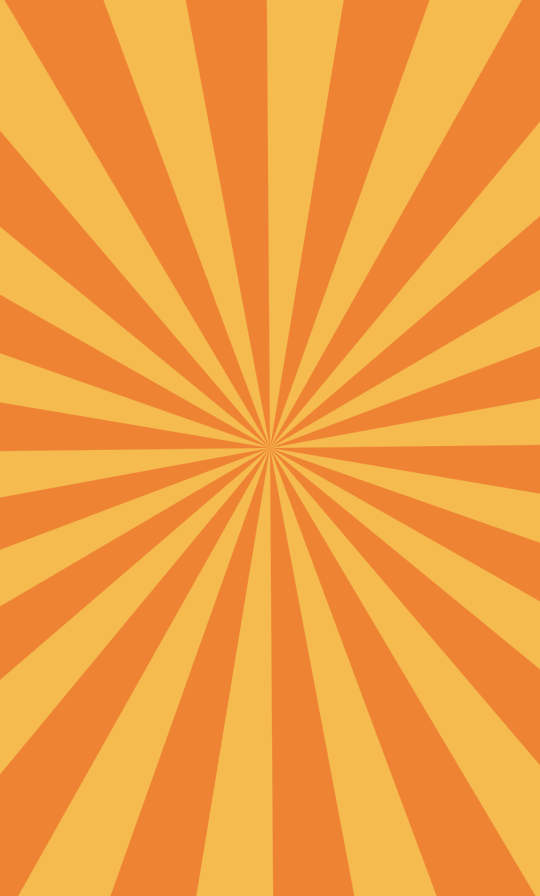
This background is drawn by a WebGL 1 fragment shader. Its source:

```glsl
precision highp float;

uniform vec2 u_resolution;

#define ORANGE vec3(0.933, 0.514, 0.200)
#define YELLOW vec3(0.961, 0.733, 0.310)
#define CENTER vec2(0.5, 0.5)
#define RAY_COUNT 18.0
#define RAY_SHARE 0.487
#define FIRST_RAY_DEGREES 4.47
#define EDGE_PIXELS 1.2

const float TAU = 6.2831853;

// Signed distance to the nearest ray edge, positive inside a ray
float rayDistance(vec2 p) {
  float period = TAU / RAY_COUNT;
  float angle = atan(p.x, p.y) - radians(FIRST_RAY_DEGREES);
  float fromAxis = abs(mod(angle + 0.5 * period, period) - 0.5 * period);
  return length(p) * sin(0.5 * period * RAY_SHARE - fromAxis);
}

void main() {
  // Canvas height is one unit
  vec2 p = (gl_FragCoord.xy - CENTER * u_resolution) / u_resolution.y;

  // Soft edges that melt into one tone where the rays meet
  float softness = EDGE_PIXELS / u_resolution.y;
  float ray = clamp(rayDistance(p) / softness + 0.5, 0.0, 1.0);

  gl_FragColor = vec4(mix(ORANGE, YELLOW, ray), 1.0);
}
```
